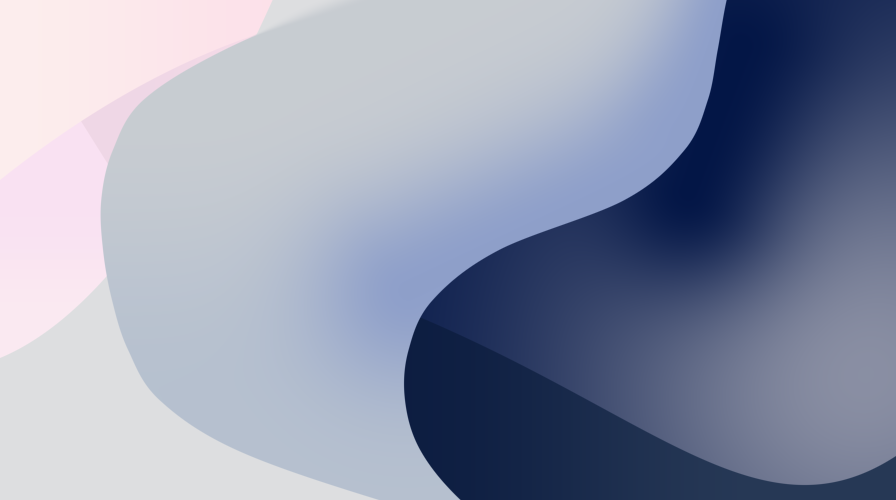
Write a Shadertoy shader that draws this background.

```glsl
// Layered flowing shapes: pale pink sheets, a grey-blue wave and a navy wave.
// Wave borders are splines x(y); the other borders are short polynomials.
// Soft light comes from gaussian falloff around segments and a point.

#define ASPECT 1.786        // layout proportion, width over height
#define GLOW_WIDE 0.20      // reach of the blue glow on the long slope
#define GLOW_NARROW 0.13    // reach of the blue glow near the top
#define SHADE_REACH 0.20    // reach of the deep navy shade
#define LIGHT_REACH 0.605   // reach of the pale light in the navy wave
#define TOP_BLUR 0.030      // softness of the grey wave at its upper tip

const vec3 BLUSH      = vec3(0.990, 0.930, 0.928);
const vec3 ROSE       = vec3(0.990, 0.880, 0.915);
const vec3 LILAC      = vec3(0.976, 0.884, 0.948);
const vec3 LILAC_PALE = vec3(0.982, 0.915, 0.945);
const vec3 MAUVE      = vec3(0.938, 0.842, 0.900);
const vec3 MIST       = vec3(0.866, 0.870, 0.878);
const vec3 SILVER     = vec3(0.782, 0.800, 0.820);
const vec3 STEEL      = vec3(0.715, 0.755, 0.812);
const vec3 PERIWINKLE = vec3(0.557, 0.624, 0.790);
const vec3 NAVY       = vec3(0.012, 0.086, 0.275);
const vec3 SLATE      = vec3(0.540, 0.560, 0.640);
const vec3 INK        = vec3(0.050, 0.115, 0.255);
const vec3 INK_PALE   = vec3(0.150, 0.220, 0.335);

// Border positions at evenly spaced heights, one step beyond each end
const float GREY_WAVE[13] = float[13](0.625, 0.423, 0.264, 0.178, 0.143,
    0.125, 0.115, 0.113, 0.126, 0.160, 0.250, 0.384, 0.547);
const float NAVY_WAVE[13] = float[13](0.586, 0.514, 0.469, 0.452, 0.456,
    0.483, 0.557, 0.697, 0.764, 0.790, 0.801, 0.811, 0.826);

// Catmull-Rom spline through the knots, y from 0 to 1
float spline(float knots[13], float y) {
    float s = clamp(y, 0.0, 1.0) * 10.0;
    int i = min(int(s), 9);
    float f = s - float(i);
    float a = knots[i], b = knots[i + 1], c = knots[i + 2], d = knots[i + 3];
    return b + 0.5 * f * (c - a + f * (2.0 * a - 5.0 * b + 4.0 * c - d
             + f * (3.0 * (b - c) + d - a)));
}

// Antialiased inside mask for a signed field, with optional extra blur
float cover(float field, float blur) {
    float w = max(0.75 * length(vec2(dFdx(field), dFdy(field))), blur);
    return smoothstep(-w, w, field);
}

float segmentDistance(vec2 p, vec2 a, vec2 b) {
    vec2 ab = b - a;
    return length(p - a - ab * clamp(dot(p - a, ab) / dot(ab, ab), 0.0, 1.0));
}

float falloff(float d, float reach) {
    return exp(-d * d / (reach * reach));
}

vec3 pinkSheets(vec2 uv) {
    float upperEdge = 0.64 + uv.x * (1.4275 - 1.434 * uv.x);
    float lowerEdge = 0.284 + uv.x * (0.744 + 5.29 * uv.x);
    vec3 color = mix(BLUSH, ROSE, smoothstep(0.0, 0.34, uv.x));
    vec3 band = mix(LILAC_PALE, LILAC, smoothstep(0.35, 0.58, uv.y));
    // Darker strip where two sheets overlap
    float overlap = uv.x - 0.091 - 0.35 * (0.756 - uv.y);
    band = mix(band, MAUVE, cover(overlap, 0.0));
    band = mix(band, ROSE, smoothstep(0.15, 0.34, uv.x) * 0.6);
    color = mix(color, band, cover(upperEdge - uv.y, 0.0));
    return mix(color, MIST, cover(lowerEdge - uv.y, 0.0));
}

vec3 greyWave(vec2 uv, vec2 p) {
    vec3 color = mix(STEEL, SILVER, smoothstep(0.22, 0.78, uv.y));
    float slope = segmentDistance(p, vec2(0.814, 0.419), vec2(1.349, 0.674));
    float tip = segmentDistance(p, vec2(1.372, 0.744), vec2(1.453, 1.0));
    float glow = 1.0 - (1.0 - falloff(slope, GLOW_WIDE))
                     * (1.0 - falloff(tip, GLOW_NARROW));
    return mix(color, PERIWINKLE, glow);
}

vec3 navyWave(vec2 uv, vec2 p) {
    float light = falloff(distance(p, vec2(1.721, 0.256)), LIGHT_REACH);
    float shade = segmentDistance(p, vec2(1.477, 0.907), vec2(1.372, 0.616));
    light *= 1.0 - falloff(shade, SHADE_REACH);
    vec3 color = mix(NAVY, SLATE, light);
    // Dark fold below a lopsided valley curve
    float u = uv.x - 0.898;
    float fold = 0.03 + u * u / (0.20 - 0.32 * u + 1.15 * u * u);
    vec3 ink = mix(INK, INK_PALE, smoothstep(0.44, 0.86, uv.x));
    return mix(color, ink, cover(fold - uv.y, 0.0));
}

void mainImage(out vec4 fragColor, in vec2 fragCoord) {
    vec2 uv = fragCoord / iResolution.xy;
    vec2 p = uv * vec2(ASPECT, 1.0);
    float greyField = uv.x - spline(GREY_WAVE, uv.y);
    float navyField = uv.x - spline(NAVY_WAVE, uv.y);
    float blur = TOP_BLUR * smoothstep(0.91, 1.0, uv.y);

    vec3 color = pinkSheets(uv);
    color = mix(color, greyWave(uv, p), cover(greyField, blur));
    color = mix(color, navyWave(uv, p), cover(navyField, 0.0));
    fragColor = vec4(color, 1.0);
}
```
